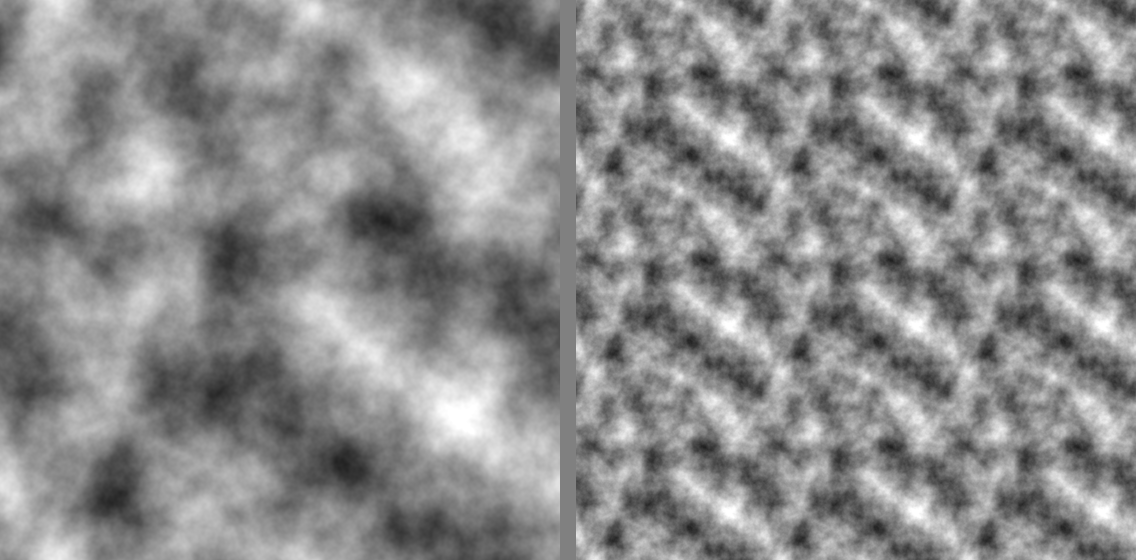
Left, the tile; right, the same tile 3 across and 3 down.
Give the GLSL for this texture, as a WebGL 1 fragment shader.

```glsl
precision highp float;
// Soft grey cloud texture: seamless fractal gradient noise on turned lattices.

uniform vec2 u_resolution;

#define BASE_AXIS vec2(4.0, 3.0)   // whole-number tile edge in broadest cells
#define OCTAVES 5
#define GAIN 0.47                  // amplitude ratio between successive layers
#define MEAN_GREY 0.55
#define CONTRAST 0.122             // deviation of the broadest layer
#define SEED 5.0

float hash(vec2 p, float seed) {
  return fract(sin(dot(p, vec2(127.1, 311.7)) + seed) * 43758.5453);
}

// Product of two vectors as complex numbers: turns and scales b by a.
vec2 turn(vec2 a, vec2 b) {
  return vec2(a.x * b.x - a.y * b.y, a.x * b.y + a.y * b.x);
}

// Slope of a random unit gradient at a lattice cell; equal cells of
// neighbouring tiles share one key.
float slope(vec2 cell, vec2 offset, vec2 axis, float seed) {
  float cellCount = dot(axis, axis);
  vec2 key = mod(turn(vec2(axis.x, -axis.y), cell) + 0.5, cellCount);
  float angle = 6.2831853 * hash(key / cellCount, seed);
  return dot(vec2(cos(angle), sin(angle)), offset);
}

// Gradient noise with zero mean and about unit deviation.
// The axis is the tile's lower edge measured in lattice cells.
float tiledNoise(vec2 uv, vec2 axis, float seed) {
  vec2 p = turn(axis, uv);
  vec2 cell = floor(p);
  vec2 f = p - cell;
  vec2 blend = f * f * f * (f * (f * 6.0 - 15.0) + 10.0);
  vec2 right = vec2(1.0, 0.0);
  vec2 up = vec2(0.0, 1.0);
  float bottom = mix(slope(cell, f, axis, seed),
                     slope(cell + right, f - right, axis, seed), blend.x);
  float top = mix(slope(cell + up, f - up, axis, seed),
                  slope(cell + 1.0, f - 1.0, axis, seed), blend.x);
  return mix(bottom, top, blend.y) / 0.216;
}

// Layers grow finer and fainter, each turned against the last.
float clouds(vec2 uv) {
  vec2 axis = BASE_AXIS;
  float amplitude = 1.0;
  float sum = 0.0;
  for (int i = 0; i < OCTAVES; i++) {
    sum += amplitude * tiledNoise(uv, axis, SEED + 1.7 * float(i));
    axis = turn(axis, vec2(2.0, 1.0));
    amplitude *= GAIN;
  }
  return sum;
}

void main() {
  vec2 uv = gl_FragCoord.xy / u_resolution;
  float grey = clamp(MEAN_GREY + CONTRAST * clouds(uv), 0.0, 1.0);
  gl_FragColor = vec4(vec3(grey), 1.0);
}
```
